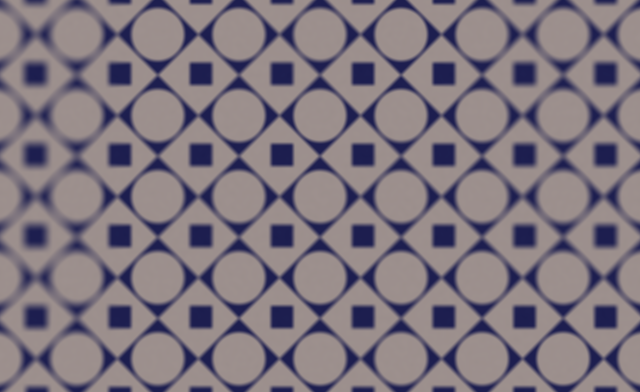
Write a Shadertoy shader that draws this pattern.

```glsl
// A lattice of pale discs in dark diamonds, alternating with pale diamonds that hold
// dark squares. Soft-edged coverages are added, so thin gaps fade as if out of focus;
// the edge softness drifts over the canvas with gradient noise and two hazy zones.

const float PITCH = 0.2068;         // repeat size, in canvas heights
const float DISC_RADIUS = 0.327;    // the sizes below are in repeats
const float SQUARE_HALF = 0.138;
const float CENTRE_DROP = 0.008;
const vec3 PALE = vec3(0.612, 0.562, 0.552);
const vec3 NAVY = vec3(0.113, 0.118, 0.310);

vec2 hashGradient(vec2 cell) {
    vec2 h = vec2(dot(cell, vec2(127.1, 311.7)), dot(cell, vec2(269.5, 183.3)));
    return 2.0 * fract(sin(h) * 43758.5) - 1.0;
}

float gradientNoise(vec2 p) {
    vec2 i = floor(p), f = fract(p);
    vec2 u = f * f * f * (f * (f * 6.0 - 15.0) + 10.0);
    vec2 e = vec2(0.0, 1.0);
    float low = mix(dot(hashGradient(i), f),
                    dot(hashGradient(i + e.yx), f - e.yx), u.x);
    float high = mix(dot(hashGradient(i + e.xy), f - e.xy),
                     dot(hashGradient(i + e.yy), f - e.yy), u.x);
    return mix(low, high, u.y);
}

// Coverage of a shape from its inside distance, with edge half-width s
float soft(float inside, float s) {
    return smoothstep(-s, s, inside);
}

// Diamonds as a checkerboard on the diagonal axes
float diamondCover(vec2 p, float s) {
    vec2 diagonal = vec2(p.x + p.y, p.x - p.y);
    vec2 inside = (0.5 - abs(mod(diagonal + 1.0, 2.0) - 1.0)) * 0.7071;
    vec2 wave = 2.0 * vec2(soft(inside.x, s), soft(inside.y, s)) - 1.0;
    return 0.5 + 0.5 * wave.x * wave.y;
}

float discCover(vec2 p, float radius, float s) {
    vec2 q = fract(p + 0.5) - 0.5;
    return soft(radius - length(q), s);
}

float squareCover(vec2 q, float halfSize, float s) {
    vec2 inside = halfSize - abs(q);
    return soft(inside.x, s) * soft(inside.y, s);
}

// Strong haze at the left, fading towards the bottom
float leftHaze(vec2 p) {
    return (1.0 - smoothstep(-3.1, -2.3, p.x))
         * mix(0.5, 1.0, smoothstep(-2.3, -1.0, p.y));
}

// Weaker haze at the upper right
float rightHaze(vec2 p) {
    return smoothstep(1.3, 2.8, p.x) * smoothstep(-2.2, -0.3, p.y);
}

float edgeSoftness(vec2 p) {
    float drift = 0.016 * gradientNoise(p * 0.7 + 3.7);
    return 0.039 + drift + 0.047 * leftHaze(p) + 0.020 * rightHaze(p);
}

// The squares sit slightly off centre, less so in the hazy zones
vec2 squareShift(vec2 centre) {
    float x = 0.032 - 0.042 * leftHaze(centre) * step(centre.x, -3.0)
            - 0.008 * smoothstep(1.0, 2.0, centre.x);
    return vec2(x, 0.015);
}

void mainImage(out vec4 fragColor, in vec2 fragCoord) {
    vec2 p = (fragCoord - 0.5 * iResolution.xy) / (PITCH * iResolution.y);
    p.y += CENTRE_DROP;
    float pixel = 1.0 / (PITCH * iResolution.y);
    float s = max(edgeSoftness(p), 0.7 * pixel);

    // Dark coverage: diamonds less discs, plus squares
    vec2 squareCentre = floor(p) + 0.5;
    vec2 q = p - squareCentre - squareShift(squareCentre);
    float ink = diamondCover(p, s) - discCover(p, DISC_RADIUS, s)
              + squareCover(q, SQUARE_HALF, s);

    // Faint mottling
    vec3 colour = mix(PALE, NAVY, clamp(ink, 0.0, 1.0));
    colour += 0.008 * gradientNoise(p * 11.0);
    fragColor = vec4(colour, 1.0);
}
```
